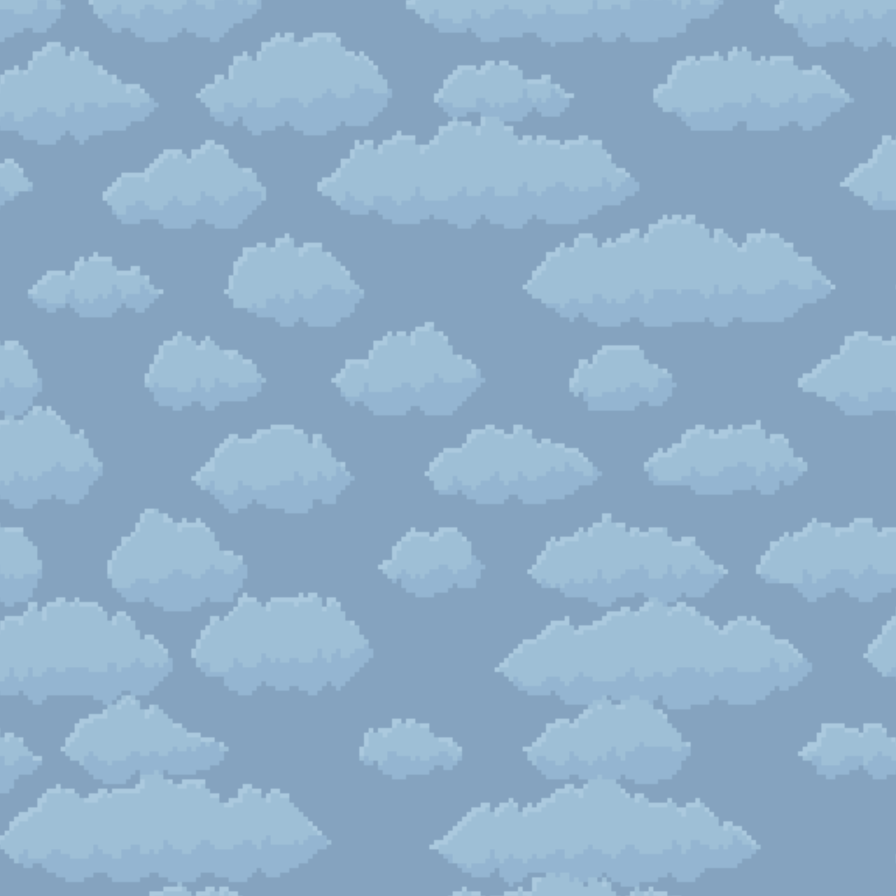
Give the GLSL for this pattern, as a WebGL 2 fragment shader.

```glsl
#version 300 es
precision highp float;
// Pixel-art clouds drifting in staggered rows over a flat blue-grey sky.
// Each cloud is a skewed dome over a shallow belly, both scalloped, with
// a shaded underside and a thin rim of light from the upper left.

uniform vec2 u_resolution;
out vec4 fragColor;

// Colours
const vec3 SKY = vec3(0.52, 0.64, 0.75);
const vec3 SHADE = vec3(0.58, 0.71, 0.82);
const vec3 BODY = vec3(0.62, 0.75, 0.84);
const vec3 RIM = vec3(0.67, 0.79, 0.87);

// Layout, in canvas heights
const float GRID = 192.0;               // art pixels per canvas height
const vec2 PITCH = vec2(0.25, 0.105);   // column and row spacing
const float ROW_JITTER = 0.009;
const float LONG_SHARE = 0.2;           // column pairs merged into a long cloud
const vec2 HALF_WIDTH = vec2(0.055, 0.115);
const vec2 LONG_HALF_WIDTH = vec2(0.17, 0.2);
const vec2 HEIGHT = vec2(0.05, 0.102);

// Cloud shape
const float DOME_PART = 0.62;           // share of the height above the middle
const float SHADE_LEVEL = -0.06;        // shade line, in cloud heights
const float SHADE_TILT = 0.12;
const float PUFF_WIDTH = 0.052;
const float PUFF_HEIGHT = 0.014;
const float CRUMB_WIDTH = 0.016;
const float CRUMB_HEIGHT = 0.005;
const vec2 RIM_OFFSET = vec2(-0.6, 1.1); // in art pixels
const float EDGE_SOFTNESS = 0.25;        // in art pixels

float hash(vec2 p) {
  vec3 v = fract(p.xyx * 0.1031);
  v += dot(v, v.yzx + 33.33);
  return fract((v.x + v.y) * v.z);
}

// One-dimensional gradient noise, about -0.5 to 0.5
float gradientNoise(float x, float seed) {
  float i = floor(x), f = x - i;
  float left = (2.0 * hash(vec2(i, seed)) - 1.0) * f;
  float right = (2.0 * hash(vec2(i + 1.0, seed)) - 1.0) * (f - 1.0);
  return mix(left, right, f * f * (3.0 - 2.0 * f));
}

// Row of round bumps, one per unit
float scallop(float x) {
  return abs(sin(3.14159 * x));
}

// Tone of one row of clouds: 0 sky, 1 shade, 2 body
int rowTone(vec2 p, float row) {
  // Choose a single or merged cell
  float shift = PITCH.x * (0.5 * mod(row, 2.0) + 0.3 * hash(vec2(row, 7.0)));
  float x = p.x + shift;
  float pair = floor(x / (2.0 * PITCH.x));
  bool isLong = hash(vec2(pair, row) + 57.0) < LONG_SHARE;
  float span = isLong ? 2.0 * PITCH.x : PITCH.x;
  float cell = floor(x / span);
  vec2 key = vec2(cell + (isLong ? 91.0 : 0.0), row) + 13.0;

  // Size and place
  vec2 widths = isLong ? LONG_HALF_WIDTH : HALF_WIDTH;
  float halfWidth = mix(widths.x, widths.y, hash(key));
  float height = clamp(halfWidth * mix(0.7, 1.35, hash(key + 21.0)), HEIGHT.x, HEIGHT.y);
  float slack = max(0.0, 0.5 * span - halfWidth - 0.006);
  vec2 centre = vec2((cell + 0.5) * span - shift, (row + 0.5) * PITCH.y);
  centre += vec2(slack, ROW_JITTER) * (2.0 * vec2(hash(key + 33.0), hash(key + 45.0)) - 1.0);
  vec2 d = p - centre;
  float q = d.x / halfWidth;
  if (abs(q) >= 1.0) return 0;

  // Smooth dome and belly
  float peak = isLong ? 0.0 : mix(-0.4, 0.4, hash(key + 59.0));
  float t = q < peak ? (peak - q) / (1.0 + peak) : (q - peak) / (1.0 - peak);
  float dome = 1.0 - pow(t, mix(1.3, 3.2, hash(key + 71.0)));
  float top = DOME_PART * height * dome;
  float bottom = -(1.0 - DOME_PART) * height * (1.0 - q * q * q * q);

  // Puffs and crumbs along the outlines
  float seed = 100.0 * hash(key + 83.0);
  float fade = smoothstep(0.0, 0.3, 1.0 - abs(q));
  float phase = d.x / PUFF_WIDTH + seed + gradientNoise(d.x / PUFF_WIDTH, seed);
  float crumbs = CRUMB_HEIGHT * (scallop(d.x / CRUMB_WIDTH + seed) - 0.5);
  float swell = isLong ? 0.02 * (scallop(d.x / 0.13 + 0.5) - 0.6) : 0.0;
  top += fade * (PUFF_HEIGHT * (scallop(phase) - 0.5) + crumbs + swell);
  bottom -= fade * PUFF_HEIGHT * (scallop(phase * 0.85 + 0.4) - 0.5);
  if (d.y > top || d.y < bottom) return 0;

  float shadeLine = height * (SHADE_LEVEL + SHADE_TILT * q);
  shadeLine -= PUFF_HEIGHT * (scallop(phase * 1.3 + 0.2) - 0.6) + crumbs;
  return d.y < shadeLine ? 1 : 2;
}

int cloudTone(vec2 p) {
  float row = floor(p.y / PITCH.y);
  int tone = 0;
  for (float k = -1.0; k <= 1.0; k++) tone = max(tone, rowTone(p, row + k));
  return tone;
}

vec3 artPixel(vec2 index) {
  vec2 p = (index + 0.5) / GRID;
  int tone = cloudTone(p);
  if (tone == 0) return SKY;
  if (tone == 1) return SHADE;
  return cloudTone(p + RIM_OFFSET / GRID) == 0 ? RIM : BODY;
}

void main() {
  // Blend the four nearest art pixels across a narrow border
  vec2 art = gl_FragCoord.xy / u_resolution.y * GRID - 0.5;
  vec2 index = floor(art);
  float soft = min(0.5, max(EDGE_SOFTNESS, 0.5 * GRID / u_resolution.y));
  vec2 w = smoothstep(0.5 - soft, 0.5 + soft, art - index);
  vec3 low = mix(artPixel(index), artPixel(index + vec2(1, 0)), w.x);
  vec3 high = mix(artPixel(index + vec2(0, 1)), artPixel(index + vec2(1, 1)), w.x);
  fragColor = vec4(mix(low, high, w.y), 1.0);
}
```
